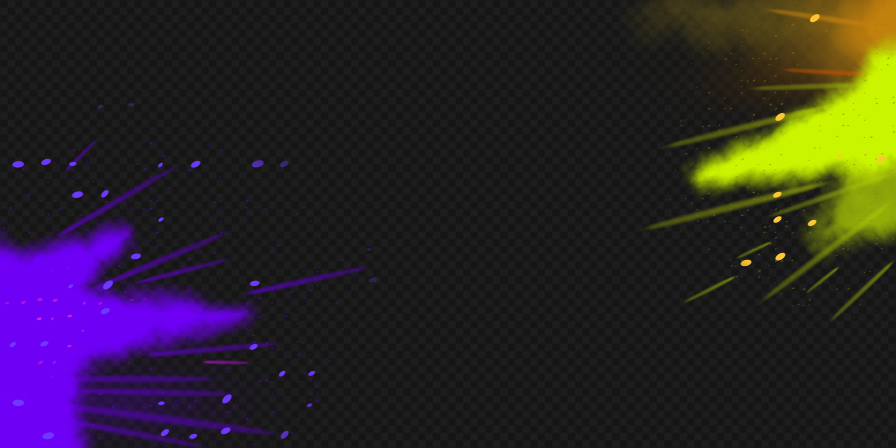
Write a WebGL 2 fragment shader that draws this background.

```glsl
#version 300 es
precision highp float;
// Two bursts of coloured powder, violet at lower left and lime at upper right,
// over a dark checkerboard. Clouds are tapered capsules roughened by layered
// cellular noise; spindle streaks and hashed flecks fly away from them.
uniform vec2 u_resolution;
out vec4 fragColor;

const vec3 VIOLET = vec3(0.43, 0.0, 0.96);
const vec3 DEEP_VIOLET = vec3(0.25, 0.03, 0.52);
const vec3 LIME = vec3(0.79, 0.96, 0.0);
const vec3 OLIVE = vec3(0.48, 0.53, 0.05);
const vec3 AMBER = vec3(0.76, 0.50, 0.05);
const vec3 SMOKE = vec3(0.40, 0.34, 0.09);

// Segments run from the burst outwards: start.xy, end.xy
const vec4 VIOLET_RAYS[10] = vec4[10](
  vec4(.143, .615, .221, .693), vec4(.117, .466, .404, .635),
  vec4(.195, .349, .521, .487), vec4(.299, .367, .521, .424),
  vec4(.534, .341, .833, .406), vec4(.312, .206, .635, .234),
  vec4(.10, .154, .495, .154), vec4(.156, .128, .534, .12),
  vec4(.10, .10, .638, .029), vec4(.10, .07, .47, .0));
const vec4 LIME_RAYS[9] = vec4[9](
  vec4(1.862, .766, 1.466, .667), vec4(1.953, .812, 1.667, .802),
  vec4(1.862, .596, 1.419, .484), vec4(2.0, .615, 1.706, .513),
  vec4(1.646, .385, 1.523, .323), vec4(1.724, .461, 1.641, .422),
  vec4(2.0, .557, 1.688, .318), vec4(1.875, .406, 1.797, .344),
  vec4(2.0, .422, 1.849, .279));

vec2 hash2(vec2 p) {
  vec3 q = fract(p.xyx * vec3(.1031, .1030, .0973));
  q += dot(q, q.yzx + 33.33);
  return fract((q.xx + q.yz) * q.zy);
}

float cellular(vec2 p) {
  vec2 cell = floor(p), f = p - cell;
  float nearest = 1.5;
  for (int y = -1; y <= 1; y++)
    for (int x = -1; x <= 1; x++) {
      vec2 g = vec2(x, y);
      vec2 d = g + hash2(cell + g + 50.0) - f;
      nearest = min(nearest, dot(d, d));
    }
  return nearest;
}

// Layered puffs, roughly -0.5 to 0.5
float billow(vec2 p) {
  p += 0.25 * sin(p.yx * 1.7 + vec2(0.0, 2.0));
  float sum = 0.0, amp = 0.55;
  for (int i = 0; i < 4; i++) {
    sum += amp * (0.35 - cellular(p));
    p = mat2(1.6, 1.2, -1.2, 1.6) * p + 3.7;
    amp *= 0.5;
  }
  return sum;
}

// Distance to a capsule whose radius changes from ra to rb
float taper(vec2 p, vec2 a, vec2 b, float ra, float rb) {
  vec2 ab = b - a;
  float h = clamp(dot(p - a, ab) / dot(ab, ab), 0.0, 1.0);
  return length(p - a - ab * h) - mix(ra, rb, h);
}

float cloud(float d, float puff, float soft) {
  return 1.0 - smoothstep(-soft, soft, d - puff * soft * 1.4);
}

// Thin spindle, fading towards its far end
float streak(vec2 p, vec4 s, float pixel) {
  vec2 ab = s.zw - s.xy;
  float h = clamp(dot(p - s.xy, ab) / dot(ab, ab), 0.0, 1.0);
  float w = (0.002 + 0.021 * length(ab)) * sqrt(4.0 * h * (1.0 - h));
  float d = length(p - s.xy - ab * h);
  return (1.0 - smoothstep(w * 0.1, w + pixel, d)) * mix(0.9, 0.45, h) * smoothstep(0.0, 0.12, h * (1.0 - h));
}

// One tilted oval in a share of the grid cells
float flecks(vec2 p, float scale, float share, float size, float pixel) {
  vec2 q = p * scale, id = floor(q);
  vec2 r = hash2(id + scale), k = hash2(id + 91.0);
  vec2 d = fract(q) - 0.35 - 0.3 * r;
  float a = 0.4 + 0.8 * (k.y - 0.5);
  d = mat2(cos(a), -sin(a), sin(a), cos(a)) * d * vec2(1.0, 1.8);
  float radius = size * (0.4 + 0.6 * r.x), edge = pixel * scale;
  return step(k.x, share) * (1.0 - smoothstep(radius - edge, radius + edge, length(d)));
}

float glow(vec2 p, vec2 centre, vec2 radius) {
  vec2 d = (p - centre) / radius;
  return exp(-dot(d, d));
}

void main() {
  vec2 p = gl_FragCoord.xy / u_resolution * vec2(2.0, 1.0);
  float pixel = 1.0 / u_resolution.y;

  // Checkerboard with softened cell borders
  vec2 wave = clamp(sin(p * 60.0 * 3.14159) / (180.0 * pixel), -1.0, 1.0);
  vec3 col = vec3(0.098 + 0.014 * wave.x * wave.y);
  float puff = billow(p * 9.0), fine = billow(p * 21.0 + 5.0);

  // Amber and olive haze in the upper right
  float haze = cloud(taper(p, vec2(1.98, .93), vec2(1.48, .98), .11, .015), puff, .075);
  col = mix(col, SMOKE, haze * (0.62 + 0.3 * fine));
  col = mix(col, vec3(.24, .16, .06), 0.55 * glow(p, vec2(1.73, .83), vec2(.14, .07)));
  col = mix(col, AMBER, clamp(glow(p, vec2(2.0, .94), vec2(.17, .14)) * (1.0 + 0.5 * puff), 0.0, 1.0));

  // Rays
  for (int i = 0; i < 10; i++) col = mix(col, mix(DEEP_VIOLET, VIOLET, 0.35), streak(p, VIOLET_RAYS[i], pixel));
  for (int i = 0; i < 9; i++) col = mix(col, OLIVE, streak(p, LIME_RAYS[i], pixel));
  col = mix(col, AMBER, streak(p, vec4(2.0, .935, 1.70, .98), pixel));
  col = mix(col, vec3(.72, .32, .02), streak(p, vec4(1.97, .832, 1.74, .845), pixel));
  col = mix(col, vec3(.6, .08, .7), streak(p, vec4(.45, .192, .56, .19), pixel));

  // Violet powder
  float v = taper(p, vec2(-.03, .28), vec2(.08, .27), .18, .14);
  v = min(v, taper(p, vec2(.05, .34), vec2(.28, .475), .09, .008));
  v = min(v, taper(p, vec2(.10, .27), vec2(.55, .30), .095, .006));
  v = min(v, taper(p, vec2(.0, .0), vec2(.04, .14), .19, .13));
  float shade = clamp(0.85 - v * 9.0 + 0.5 * puff + 0.25 * fine, 0.0, 1.0);
  col = mix(col, DEEP_VIOLET, 0.45 * glow(p, vec2(.22, .10), vec2(.22, .07)));
  col = mix(col, mix(DEEP_VIOLET, VIOLET, shade), cloud(v, puff + 0.4 * fine, .035));

  // Lime powder, dimmer in its lower lobe
  float g = taper(p, vec2(2.02, .75), vec2(1.95, .71), .14, .09);
  g = min(g, taper(p, vec2(1.92, .71), vec2(1.57, .605), .085, .012));
  float lobe = taper(p, vec2(1.98, .58), vec2(1.85, .485), .10, .025);
  shade = clamp(0.75 - g * 9.0 + 0.5 * puff + 0.3 * fine, 0.0, 1.0);
  col = mix(col, mix(OLIVE, LIME, 0.45 + 0.5 * puff), 0.85 * cloud(lobe, puff + 0.4 * fine, .04));
  col = mix(col, mix(OLIVE, LIME, shade), cloud(g, puff + 0.4 * fine, .035));

  // Flying flecks and dust
  float nearViolet = smoothstep(.15, .45, glow(p, vec2(.25, .3), vec2(.5, .4)));
  float nearLime = smoothstep(.2, .5, glow(p, vec2(1.84, .66), vec2(.32, .35)));
  col = mix(col, vec3(.43, .22, 1.0), nearViolet * flecks(p, 15.0, .22, .21, pixel));
  col = mix(col, vec3(.85, .15, .85), glow(p, vec2(.12, .27), vec2(.17, .09)) * flecks(p, 29.0, .25, .2, pixel));
  col = mix(col, vec3(1.0, .78, .2), nearLime * flecks(p, 13.0, .15, .16, pixel));
  col = mix(col, VIOLET, 0.45 * nearViolet * flecks(p, 70.0, .12, .22, pixel));
  col = mix(col, OLIVE, 0.6 * nearLime * flecks(p, 80.0, .14, .22, pixel));
  fragColor = vec4(col, 1.0);
}
```
